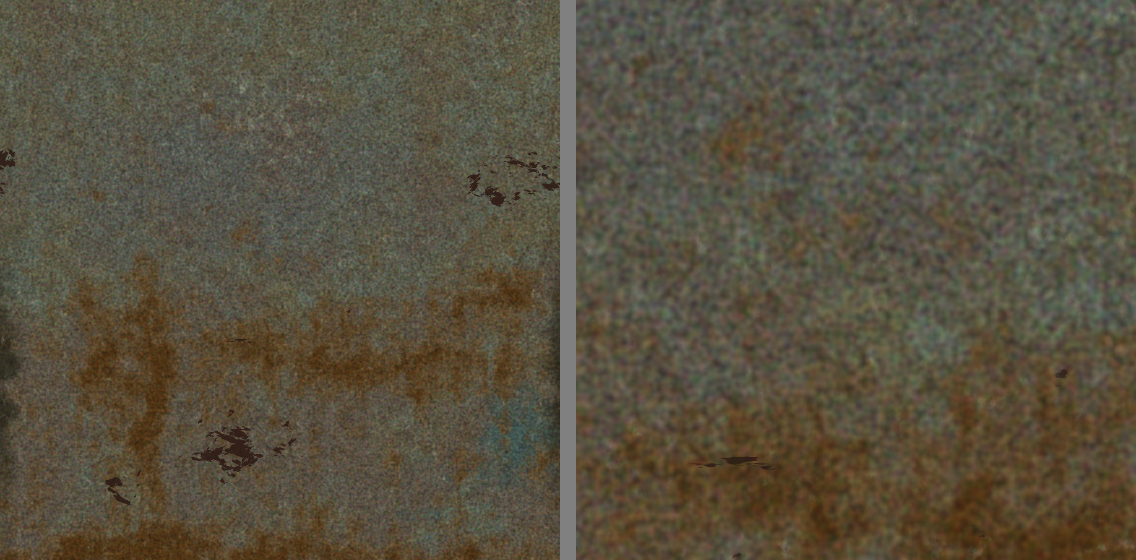
Left, the full canvas; right, a detail of the centre.
Reproduce this texture procedurally as a WebGL 1 fragment shader.

```glsl
precision highp float;
// Weathered metal plate: grey-green patina, rust bands and runs, dark chipped flakes.
uniform vec2 u_resolution;

const vec3 OLIVE = vec3(0.365, 0.35, 0.26);
const vec3 PATINA = vec3(0.34, 0.365, 0.315);
const vec3 SLATE = vec3(0.325, 0.335, 0.315);
const vec3 UMBER = vec3(0.345, 0.305, 0.26);
const vec3 RUST = vec3(0.36, 0.28, 0.17);
const vec3 DEEP_RUST = vec3(0.30, 0.195, 0.075);
const vec3 CHIP = vec3(0.185, 0.11, 0.085);
const vec3 SOOT = vec3(0.15, 0.14, 0.10);
const vec3 TEAL = vec3(0.19, 0.34, 0.34);
const vec3 CHALK = vec3(0.48, 0.49, 0.41);

vec2 randomGradient(vec2 cell) {
  vec3 h = fract(cell.xyx * vec3(0.1031, 0.1030, 0.0973));
  h += dot(h, h.yzx + 33.33);
  return fract((h.xx + h.yz) * h.zy) * 2.0 - 1.0;
}

float gradientNoise(vec2 p) {
  vec2 i = floor(p);
  vec2 f = p - i;
  vec2 w = f * f * f * (f * (f * 6.0 - 15.0) + 10.0);
  float a = dot(randomGradient(i), f);
  float b = dot(randomGradient(i + vec2(1, 0)), f - vec2(1, 0));
  float c = dot(randomGradient(i + vec2(0, 1)), f - vec2(0, 1));
  float d = dot(randomGradient(i + vec2(1, 1)), f - vec2(1, 1));
  return mix(mix(a, b, w.x), mix(c, d, w.x), w.y);
}

float fbm(vec2 p) {
  float sum = 0.0;
  float amplitude = 0.6;
  for (int i = 0; i < 5; i++) {
    sum += amplitude * gradientNoise(p);
    p = mat2(1.6, 1.2, -1.2, 1.6) * p + 17.3;
    amplitude *= 0.6;
  }
  return sum;
}

// Soft elliptical patch, 1 at its centre.
float patchAt(vec2 p, vec2 centre, vec2 radius) {
  vec2 q = (p - centre) / radius;
  return exp(-dot(q, q));
}

// Crisp elongated chips, only where the mask is high.
float chips(vec2 p, float angle, vec2 scale, float mask) {
  float c = cos(angle);
  float s = sin(angle);
  vec2 q = mat2(c, -s, s, c) * p * scale + 40.0;
  float level = mix(0.7, 0.07, mask);
  return smoothstep(level, level + 0.08, fbm(q));
}

void main() {
  vec2 p = gl_FragCoord.xy / u_resolution;
  vec2 warped = p + 0.1 * vec2(fbm(p * 8.0 + 3.0), fbm(p * 8.0 + 61.0));
  float lower = 1.0 - smoothstep(0.3, 0.62, warped.y);
  float edge = min(p.x, 1.0 - p.x);
  float blotch = fbm(p * 38.0 + 13.0);

  // Mottled paint, cooler above and warmer below.
  float mottle = fbm(p * 11.0 + 5.0) + 0.6 * blotch;
  vec3 color = mix(OLIVE, PATINA, smoothstep(-0.25, 0.35, mottle));
  float cool = patchAt(warped, vec2(0.42, 0.68), vec2(0.42, 0.22));
  color = mix(color, SLATE, 0.85 * smoothstep(0.2, 1.0, cool + 0.8 * fbm(p * 16.0 + 23.0)));
  float warmth = fbm(p * 7.0 + 9.0) + 0.5 * fbm(p * 50.0 + 91.0) + 0.3 * lower;
  color = mix(color, UMBER, 0.85 * smoothstep(-0.1, 0.4, warmth));
  float teal = patchAt(warped, vec2(0.92, 0.21), vec2(0.08, 0.10))
             + 0.4 * patchAt(warped, vec2(0.78, 0.10), vec2(0.06));
  color = mix(color, TEAL, 0.6 * smoothstep(0.15, 1.0, teal + 0.8 * fbm(p * 30.0)));

  // Rust: horizontal band, vertical runs and the bottom rim.
  float runs = fbm(vec2(p.x * 36.0, p.y * 3.0) + 11.0);
  float rust = 0.5 * patchAt(warped, vec2(0.62, 0.36), vec2(0.36, 0.07))
             + 0.6 * patchAt(warped, vec2(0.28, 0.28), vec2(0.03, 0.24))
             + 0.5 * patchAt(warped, vec2(0.90, 0.49), vec2(0.08, 0.06))
             + 0.3 * patchAt(warped, vec2(0.18, 0.32), vec2(0.08, 0.17))
             + 0.6 * patchAt(warped, vec2(0.30, 0.0), vec2(0.70, 0.045))
             + 0.35 * patchAt(warped, vec2(0.47, 0.54), vec2(0.035));
  rust += 0.1 * lower + 0.7 * fbm(p * 14.0 + 71.0) + 0.55 * fbm(p * 42.0 + 29.0);
  rust += 0.5 * lower * runs;
  color = mix(color, RUST, 0.9 * smoothstep(0.05, 0.5, rust));
  color = mix(color, DEEP_RUST, 0.95 * smoothstep(0.35, 0.8, rust));

  // Grimy side rims.
  float rim = (1.0 - smoothstep(0.0, 0.035, edge + 0.06 * fbm(p * 18.0)))
            * patchAt(p, vec2(p.x, 0.32), vec2(1.0, 0.2));
  color = mix(color, SOOT, 0.8 * rim);

  // Chalky scuffs broken into fine specks.
  float scuff = patchAt(warped, vec2(0.48, 0.79), vec2(0.14, 0.11))
              + 0.7 * patchAt(warped, vec2(0.92, 0.92), vec2(0.10, 0.14))
              + 0.7 * patchAt(warped, vec2(0.68, 0.59), vec2(0.06, 0.05))
              + 0.5 * patchAt(warped, vec2(0.22, 0.73), vec2(0.05, 0.06));
  float specks = fbm(p * vec2(75.0, 60.0) + 7.0) + 0.5 * fbm(p * 22.0 + 3.0);
  color = mix(color, CHALK, 0.75 * smoothstep(0.15, 0.7, specks + 0.28 * scuff));

  // Fine coloured grain.
  vec3 grain = vec3(gradientNoise(p * 160.0), gradientNoise(p * 160.0 + 31.7),
                    gradientNoise(p * 160.0 + 77.1));
  float fine = gradientNoise(p * 215.0) + 0.7 * gradientNoise(p * 120.0 + 51.3);
  color *= 1.0 + 0.24 * grain + 0.36 * fine + 0.28 * blotch;

  // Flaked-off chips in clusters, thin slits and scattered pits.
  float cluster = patchAt(p, vec2(0.43, 0.20), vec2(0.14, 0.085))
                + patchAt(p, vec2(0.90, 0.68), vec2(0.11, 0.065))
                + patchAt(vec2(edge, p.y), vec2(0.0, 0.70), vec2(0.04, 0.07))
                + 0.85 * patchAt(p, vec2(0.22, 0.13), vec2(0.05, 0.045));
  cluster = min(1.25 * cluster, 1.0);
  float slit = patchAt(p, vec2(0.44, 0.39), vec2(0.10, 0.010));
  float chipped = chips(p, -0.35, vec2(17.0, 38.0), cluster);
  chipped = max(chipped, chips(p, 0.5, vec2(22.0, 42.0), 0.88 * cluster));
  chipped = max(chipped, chips(p, 0.0, vec2(17.0, 80.0), slit));
  chipped = max(chipped, 0.75 * chips(p, 0.1, vec2(34.0, 46.0), 0.42));
  color = mix(color, CHIP * (1.0 + 0.3 * grain), 0.92 * chipped);

  gl_FragColor = vec4(color, 1.0);
}
```
